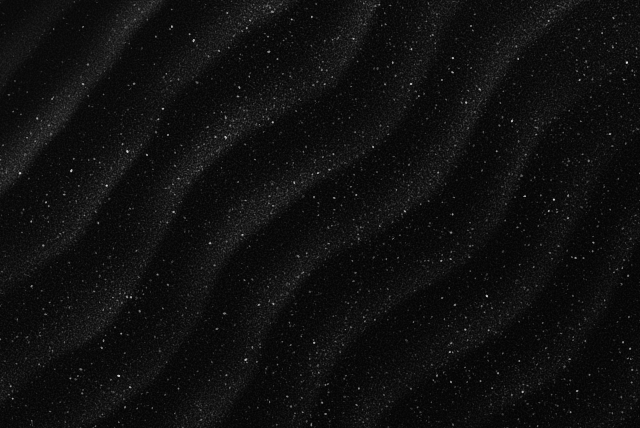
Give the GLSL for this texture, as a WebGL 2 fragment shader.

```glsl
#version 300 es
precision highp float;

uniform vec2 u_resolution;
out vec4 fragColor;

vec2 hash2(vec2 p) {
    vec3 h = fract(p.xyx * vec3(0.1031, 0.1030, 0.0973));
    h += dot(h, h.yzx + 33.33);
    return fract((h.xx + h.yz) * h.zy);
}

float cornerSlope(vec2 cell, vec2 offset) {
    float angle = 6.2832 * hash2(cell).x;
    return dot(vec2(cos(angle), sin(angle)), offset);
}

float gradientNoise(vec2 p) {
    vec2 i = floor(p), f = p - i;
    vec2 u = f * f * f * (f * (f * 6.0 - 15.0) + 10.0);
    vec2 e = vec2(1.0, 0.0);
    float low = mix(cornerSlope(i, f), cornerSlope(i + e.xy, f - e.xy), u.x);
    float high = mix(cornerSlope(i + e.yx, f - e.yx), cornerSlope(i + e.xx, f - e.xx), u.x);
    return mix(low, high, u.y);
}

mat2 rotation(float angle) {
    float c = cos(angle), s = sin(angle);
    return mat2(c, s, -s, c);
}

// Slow rise to each crest, then a quicker fall into shade
float rippleLight(float along, float across) {
    float bend = 0.034 * sin(8.5 * (along - 0.95) + 0.8 * across) * smoothstep(-0.7, 0.1, across);
    bend += 0.04 * gradientNoise(vec2(along * 2.3, across * 3.1) + 17.0);
    bend += 0.018 * gradientNoise(vec2(along * 7.0, across * 7.0) + 41.0);
    bend -= 0.04 * (along - 0.88);
    float phase = fract((across - bend + 0.555) / mix(0.15, 0.1725, smoothstep(-0.6, 0.0, across)));
    float rise = pow(smoothstep(0.08, 0.9, phase), 2.0);
    float fall = 1.0 - smoothstep(0.82, 1.0, phase);
    float patches = 0.9 + 1.3 * gradientNoise(vec2(along * 3.5, across * 6.0) + 5.0);
    return rise * fall * clamp(patches, 0.3, 1.25);
}

// Scattered oval glints, one possible grain per cell
float glints(vec2 p, float cellSize, float radius, float chance, float pixel, float seed) {
    vec2 q = rotation(0.5 + seed) * p / cellSize + 90.0 * seed + 200.0;
    vec2 cell = floor(q);
    vec2 pick = hash2(cell + 13.0);
    vec2 shape = hash2(cell + 71.0);
    vec2 jitter = (hash2(cell + 137.0) - 0.5) * 0.45;
    vec2 d = rotation(6.2832 * shape.x) * (q - cell - 0.5 - jitter) * cellSize;
    d.x *= mix(1.0, 1.5, shape.y);
    float size = radius * mix(0.7, 1.1, shape.y);
    float disc = 1.0 - smoothstep(size - pixel, size + pixel, length(d));
    return disc * step(pick.x, chance) * mix(0.2, 1.0, pick.y * pick.y);
}

void main() {
    vec2 p = gl_FragCoord.xy / u_resolution.y;
    float pixel = 0.7 / u_resolution.y;
    float along = (p.x + p.y) * 0.7071;
    float across = (p.x - p.y) * 0.7071;

    // Dune light, fading toward the lower right
    float ripple = rippleLight(along, across);
    float fade = smoothstep(-0.6, 0.85, across);
    float light = mix(0.042, 0.03, fade) + ripple * mix(0.088, 0.03, fade);
    light += 0.016 * smoothstep(0.5, 1.0, p.y) * smoothstep(0.7, 1.4, p.x);

    // Fine sand texture, softer toward the upper left
    float grain = gradientNoise(rotation(0.6) * p * 263.0 + 300.0);
    grain += 0.5 * gradientNoise(rotation(1.1) * p * 171.0 + 500.0);
    float sharpness = smoothstep(-0.75, -0.1, across);
    light *= exp(grain * mix(0.7, 1.4, sharpness));

    // Glints from small and faint to large and bright
    float density = mix(0.3, 1.0, sharpness) * (0.8 + 1.2 * ripple);
    density *= 1.0 + 0.9 * gradientNoise(p * 4.0 + 9.0);
    for (int i = 0; i < 4; i++) {
        float k = float(i);
        float chance = density * mix(0.1, 0.025, k / 3.0);
        float spark = glints(p, 0.0055 * pow(1.6, k), 0.0019 + 0.0005 * k, chance, pixel, k);
        light += spark * (0.19 + 0.2 * k);
    }

    fragColor = vec4(vec3(clamp(light, 0.0, 1.0)), 1.0);
}
```
